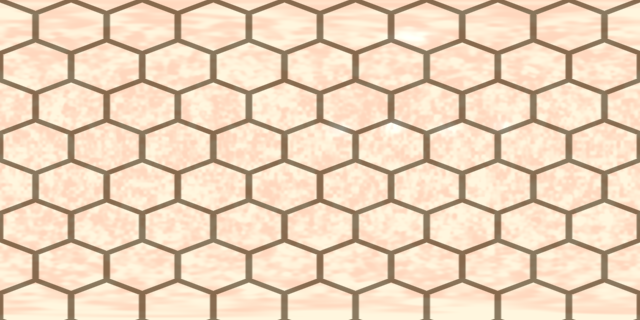
A WebGL 1 fragment shader for this pattern:

```glsl
precision highp float;

// Cream and pink hexagonal tiles with brown joints, nine across and eight rows.
// The hexagons are a stretched regular lattice; the mottling is 3D noise sampled
// on a sphere, so it smears into level streaks toward the top and bottom.

uniform vec2 u_resolution;

const float PI = 3.14159265;
const float ROW_STEP = 0.8660254; // row spacing for hexagons of unit width

float hash(vec3 p) {
  p = fract(p * 0.1031);
  p += dot(p, p.zyx + 31.32);
  return fract((p.x + p.y) * p.z);
}

float noise(vec3 p) {
  vec3 i = floor(p);
  vec3 f = fract(p);
  f = f * f * (3.0 - 2.0 * f);
  vec2 e = vec2(0.0, 1.0);
  vec4 near = vec4(hash(i), hash(i + e.yxx), hash(i + e.xyx), hash(i + e.yyx));
  vec4 far = vec4(hash(i + e.xxy), hash(i + e.yxy), hash(i + e.xyy), hash(i + e.yyy));
  vec4 slab = mix(near, far, f.z);
  vec2 row = mix(slab.xz, slab.yw, f.x);
  return mix(row.x, row.y, f.y);
}

// Distance to the nearest joint, in tile widths.
float jointDistance(vec2 uv) {
  vec2 period = vec2(1.0, 2.0 * ROW_STEP);
  vec2 p = uv * vec2(9.0, 8.0 * ROW_STEP) - vec2(0.5, ROW_STEP / 3.0);
  vec2 a = mod(p + 0.5 * period, period) - 0.5 * period;
  vec2 b = mod(p, period) - 0.5 * period;
  vec2 h = abs(dot(a, a) < dot(b, b) ? a : b);
  return 0.5 - max(h.x, dot(h, vec2(0.5, ROW_STEP)));
}

vec3 sphereDirection(vec2 uv) {
  float longitude = uv.x * 2.0 * PI;
  float latitude = (uv.y - 0.5) * PI;
  return vec3(cos(longitude) * cos(latitude), sin(latitude), sin(longitude) * cos(latitude));
}

float softSpot(vec2 offset, vec2 radius) {
  vec2 q = offset / radius;
  return exp(-dot(q, q));
}

// A broad sheen near the top and a row of small glints above the middle.
float glints(vec2 uv) {
  float sum = 0.8 * softSpot(uv - vec2(0.64, 0.885), vec2(0.03, 0.025));
  for (int i = 0; i < 4; i++) {
    float k = float(i);
    vec2 center = vec2(0.53 + 0.085 * k, 0.595 + 0.01 * mod(k, 2.0));
    sum += (0.5 + 0.4 * hash(vec3(k, 3.0, 7.0))) * softSpot(uv - center, vec2(0.018, 0.022));
  }
  return sum;
}

void main() {
  vec2 uv = gl_FragCoord.xy / u_resolution;
  vec3 dir = sphereDirection(uv);

  // Fine grain over slow drifts of tone
  float broad = noise(dir * 3.0 + 11.0);
  float grain = 0.45 * noise(dir * 13.0 + 40.0) + 0.55 * noise(dir * 29.0 + 70.0);
  float tone = smoothstep(0.2, 0.78, grain + 0.16 * (broad - 0.5));
  vec3 tile = mix(vec3(1.0, 0.845, 0.745), vec3(1.0, 0.965, 0.87), tone);

  // Joints drift between reddish and olive brown
  float olive = smoothstep(0.3, 0.7, 0.5 * noise(dir * 7.0 + 90.0) + 0.5 * grain);
  vec3 joint = mix(vec3(0.53, 0.41, 0.30), vec3(0.54, 0.475, 0.375), olive);

  float blur = 11.0 / u_resolution.x;
  float inside = smoothstep(0.047 - blur, 0.047 + blur, jointDistance(uv));
  vec3 color = mix(joint, tile, inside);

  color += glints(uv) * vec3(0.05, 0.12, 0.18);
  gl_FragColor = vec4(min(color, 1.0), 1.0);
}
```
